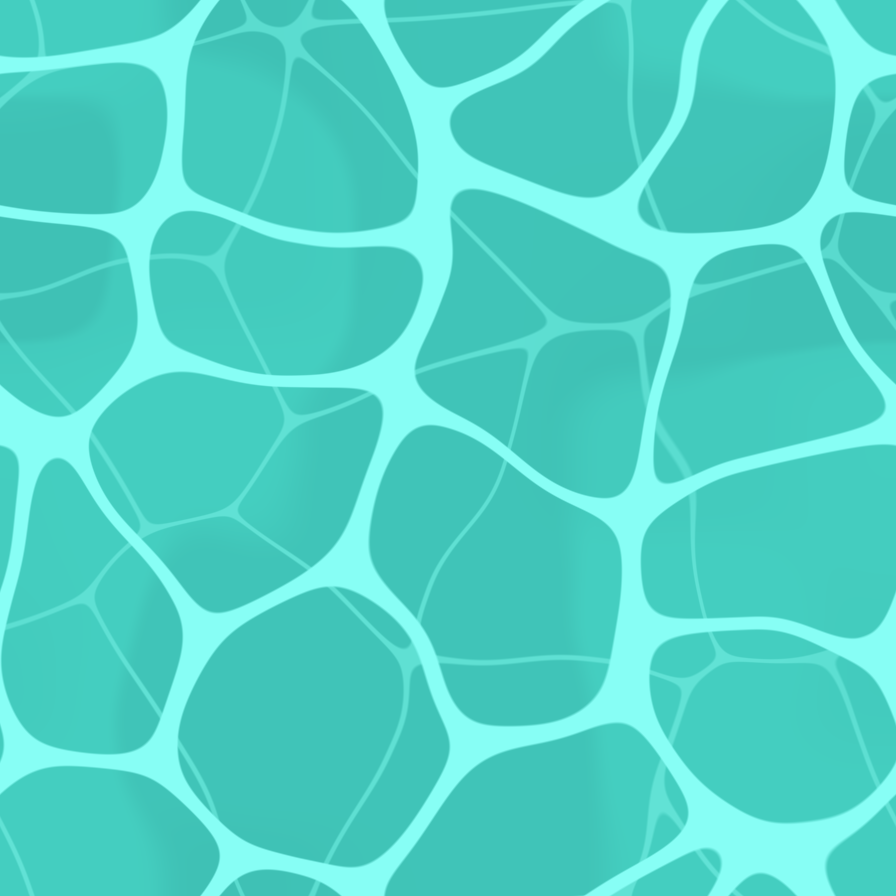
This texture is drawn by a WebGL 1 fragment shader. Its source:

```glsl
precision highp float;
// Seamless turquoise water: a bright caustic net over a fainter, finer one.

uniform vec2 u_resolution;

const vec3 WATER_DARK = vec3(0.247, 0.757, 0.710);
const vec3 WATER_LIGHT = vec3(0.268, 0.808, 0.752);
const vec3 FAINT_LINE = vec3(0.385, 0.890, 0.840);
const vec3 BRIGHT_LINE = vec3(0.530, 0.995, 0.962);

// Whole cell counts keep every layer tileable; lengths are in canvas units.
const vec2 BRIGHT_CELLS = vec2(4.0, 4.0);
const vec2 FAINT_CELLS = vec2(4.0, 3.0);
const float BRIGHT_HALF_WIDTH = 0.0070;
const float FAINT_HALF_WIDTH = 0.0027;
const float BRIGHT_FILLET = 0.018;   // rounding where lines meet
const float FAINT_FILLET = 0.007;
const float JITTER = 0.84;
const float WARP_CELLS = 6.0;
const float WARP_AMOUNT = 0.052;
const float PATCH_CELLS = 4.0;
const float MIN_SOFTNESS = 0.0014;

vec2 hash22(vec2 p) {
  vec3 q = fract(p.xyx * vec3(0.1031, 0.1030, 0.0973));
  q += dot(q, q.yzx + 33.33);
  return fract((q.xx + q.yz) * q.zy);
}

// Two channels of smooth value noise that wrap after `period` cells.
vec2 wrappedNoise(vec2 uv, float period, float seed) {
  vec2 p = uv * period;
  vec2 cell = floor(p);
  vec2 f = p - cell;
  f = f * f * f * (f * (f * 6.0 - 15.0) + 10.0);
  vec2 lo = mod(cell, period) + seed;
  vec2 hi = mod(cell + 1.0, period) + seed;
  vec2 bottom = mix(hash22(lo), hash22(vec2(hi.x, lo.y)), f.x);
  vec2 top = mix(hash22(vec2(lo.x, hi.y)), hash22(hi), f.x);
  return mix(bottom, top, f.y);
}

vec2 warp(vec2 uv, float seed) {
  return uv + WARP_AMOUNT * (wrappedNoise(uv, WARP_CELLS, seed) - 0.5);
}

// Vector from p to the jittered site of a grid cell.
vec2 toSite(vec2 p, vec2 cell, vec2 cells, float seed) {
  vec2 offset = 0.5 + JITTER * (hash22(mod(cell, cells) + seed) - 0.5);
  return (cell + offset) / cells - p;
}

// Distance to the cell borders, blended so that junctions swell.
float netDistance(vec2 p, vec2 cells, float seed, float fillet) {
  vec2 home = floor(p * cells);
  vec2 nearCell = home;
  vec2 nearSite = vec2(9.0);
  for (int j = -2; j <= 2; j++) {
    for (int i = -2; i <= 2; i++) {
      vec2 cell = home + vec2(float(i), float(j));
      vec2 site = toSite(p, cell, cells, seed);
      if (dot(site, site) < dot(nearSite, nearSite)) {
        nearSite = site;
        nearCell = cell;
      }
    }
  }
  float sum = 0.0;
  for (int j = -2; j <= 2; j++) {
    for (int i = -2; i <= 2; i++) {
      if (i == 0 && j == 0) continue;
      vec2 site = toSite(p, nearCell + vec2(float(i), float(j)), cells, seed);
      float d = dot(0.5 * (site + nearSite), normalize(site - nearSite));
      sum += exp(-d / fillet);
    }
  }
  return -fillet * log(max(sum, 1e-30));
}

float lineMask(float d, float halfWidth, float softness) {
  return 1.0 - smoothstep(halfWidth - softness, halfWidth + softness, d);
}

void main() {
  vec2 uv = gl_FragCoord.xy / u_resolution;
  float softness = max(MIN_SOFTNESS, 0.8 / min(u_resolution.x, u_resolution.y));

  // Broad, low-contrast patches of water
  vec2 tone = wrappedNoise(warp(uv, 61.0), PATCH_CELLS, 17.0);
  float light = 0.75 * smoothstep(0.43, 0.53, tone.x)
              + 0.25 * smoothstep(0.35, 0.65, tone.y);
  vec3 color = mix(WATER_DARK, WATER_LIGHT, light);

  // Thin net, fading a little from place to place
  float faint = netDistance(warp(uv, 83.0), FAINT_CELLS, 29.0, FAINT_FILLET);
  float strength = mix(0.65, 1.0, tone.y);
  color = mix(color, FAINT_LINE, strength * lineMask(faint, FAINT_HALF_WIDTH, softness));

  // Thick net on top
  float bright = netDistance(warp(uv, 41.0), BRIGHT_CELLS, 7.0, BRIGHT_FILLET);
  color = mix(color, BRIGHT_LINE, lineMask(bright, BRIGHT_HALF_WIDTH, softness));

  gl_FragColor = vec4(color, 1.0);
}
```
